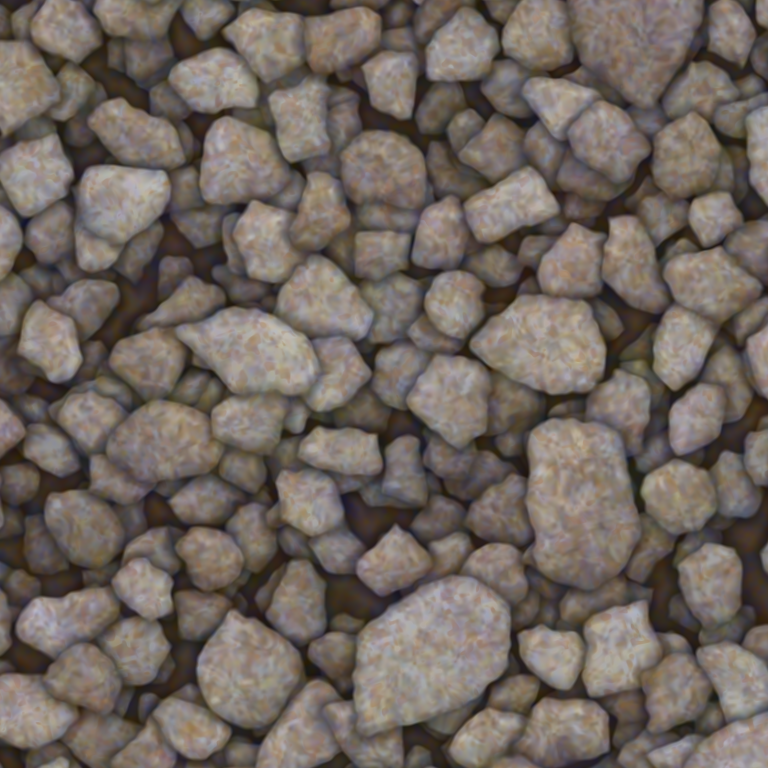
Reproduce this texture procedurally as a Shadertoy shader.

```glsl
// Crushed gravel: layers of angular stones painted from the dark bed upward.
// Each stone is a smooth intersection of random half planes with soft
// contact shadows, facet shading and a mottled warm and cool mineral grain.

const float TAU = 6.28319;

// Integer hash giving three values from 0 to 1
vec3 hash3(ivec3 cell) {
    uvec3 v = uvec3(cell) * 1664525u + 1013904223u;
    v.x += v.y * v.z; v.y += v.z * v.x; v.z += v.x * v.y;
    v ^= v >> 16u;
    v.x += v.y * v.z; v.y += v.z * v.x; v.z += v.x * v.y;
    return vec3(v >> 8u) / exp2(24.0);
}

// Three independent channels of value noise
vec3 noise3(vec2 p, int seed) {
    ivec2 i = ivec2(floor(p));
    vec2 f = fract(p);
    f = f * f * (3.0 - 2.0 * f);
    vec3 low = mix(hash3(ivec3(i, seed)), hash3(ivec3(i + ivec2(1, 0), seed)), f.x);
    vec3 high = mix(hash3(ivec3(i + ivec2(0, 1), seed)), hash3(ivec3(i + ivec2(1, 1), seed)), f.x);
    return mix(low, high, f.y);
}

// Signed grain from three octaves, each turned to hide the lattice
vec3 grain3(vec2 p, int seed) {
    mat2 turn = mat2(0.8, 0.6, -0.6, 0.8);
    vec3 sum = 0.4 * (noise3(p * 36.0, seed) - 0.5);
    p = turn * p;
    sum += 0.6 * (noise3(p * 85.0, seed + 1) - 0.5);
    p = turn * p;
    return sum + 0.65 * (noise3(p * 155.0, seed + 2) - 0.5);
}

// Mineral surface: brown to pale grey mottling with rusty flecks
vec3 mineral(vec2 p, float tone, int seed) {
    vec3 grain = grain3(p, seed);
    float pale = clamp(0.66 + 0.85 * grain.x + 0.6 * (tone - 0.5), 0.0, 1.15);
    vec3 col = mix(vec3(0.415, 0.36, 0.315), vec3(0.635, 0.625, 0.615), pale);
    return mix(col, vec3(0.56, 0.43, 0.35), 0.45 * smoothstep(0.08, 0.42, grain.y));
}

// Facet direction (xy) and signed distance in units of the stone radius (z)
vec3 stoneShape(vec2 v, float angle, float stretch, ivec3 key) {
    float total = 0.0;
    vec2 facing = vec2(0.0);
    for (int k = 0; k < 7; k++) {
        vec3 h = hash3(key + ivec3(0, 0, k));
        float t = angle + TAU * (float(k) + 0.8 * (h.x - 0.5)) / 7.0;
        vec2 dir = vec2(cos(t), sin(t));
        // Support of an ellipse sets how far out this side lies
        float reach = length(vec2(cos(t - angle) * stretch, sin(t - angle) / stretch));
        float w = exp(17.0 * (dot(v, dir) - reach * mix(0.75, 1.1, h.y)));
        total += w;
        facing += w * dir;
    }
    return vec3(facing / total, log(total) / 17.0);
}

// Paints one jittered, rotated grid of stones over the colour so far
void paintLayer(inout vec3 col, vec2 p, float cells, float presence, float bright, int seed) {
    float turn = float(seed) * 0.019;
    mat2 rot = mat2(cos(turn), sin(turn), -sin(turn), cos(turn));
    vec2 base = floor(rot * p * cells);
    for (int j = -1; j <= 1; j++)
    for (int i = -1; i <= 1; i++) {
        vec2 id = base + vec2(i, j);
        ivec3 key = ivec3(ivec2(id), seed);
        vec3 a = hash3(key);
        vec3 b = hash3(key + ivec3(0, 0, 1));
        if (a.z > presence) continue;
        float radius = mix(0.35, 0.58, b.x) / cells;
        vec2 center = (id + 0.5 + 0.62 * (a.xy - 0.5)) * rot / cells;
        vec2 v = (p - center) / radius;
        if (dot(v, v) > 5.0) continue;

        vec3 shape = stoneShape(v, TAU * b.y, mix(1.0, 1.42, b.z), key + ivec3(0, 0, 2));
        float dist = shape.z * radius;
        // Contact shadow on whatever lies below
        col *= mix(0.48, 1.0, smoothstep(-0.004, 0.019, dist));
        float cover = 1.0 - smoothstep(-0.003, 0.003, dist);
        if (cover <= 0.0) continue;

        // Rounded rim, facets lit from above, and a tilt of the whole stone
        float tone = fract(7.0 * a.z + 3.0 * b.x);
        float light = mix(0.7, 1.0, smoothstep(-0.002, 0.015, -dist));
        light += 0.11 * dot(shape.xy, vec2(-0.35, 0.94)) * smoothstep(-0.75, -0.1, shape.z);
        light += 0.1 * dot(v, vec2(cos(TAU * tone), sin(TAU * tone)));
        vec3 stone = mineral(p + 0.37 * a.xy, tone, seed + 11);
        col = mix(col, stone * light * bright, cover);
    }
}

void mainImage(out vec4 fragColor, in vec2 fragCoord) {
    vec2 p = fragCoord / iResolution.y;
    // Roughen the outlines
    vec2 q = p + 0.012 * (noise3(p * 26.0, 501).xy - 0.5)
               + 0.005 * (noise3(p * 75.0, 502).xy - 0.5);

    // Dark bed, then buried stones, then the lit top
    vec3 col = vec3(0.20, 0.155, 0.125) * (0.8 + 0.4 * noise3(p * 40.0, 503).x);
    paintLayer(col, q, 12.5, 0.94, 0.68, 20);
    paintLayer(col, q, 10.5, 0.88, 0.83, 40);
    paintLayer(col, q, 9.2, 0.80, 1.0, 60);
    paintLayer(col, q, 4.8, 0.20, 1.0, 80);

    // Lift the deepest shadows to a warm brown
    col = col * 0.89 + vec3(0.088, 0.07, 0.062);
    // Drift between warm and violet or bluish hues over stones and gaps alike
    vec3 drift = grain3(p, 510) + 0.3 * (noise3(p * 11.0, 520) - 0.5);
    col += drift.x * vec3(-0.06, -0.01, 0.13) + drift.y * vec3(-0.02, 0.035, -0.015);
    fragColor = vec4(clamp(col, 0.0, 1.0), 1.0);
}
```
